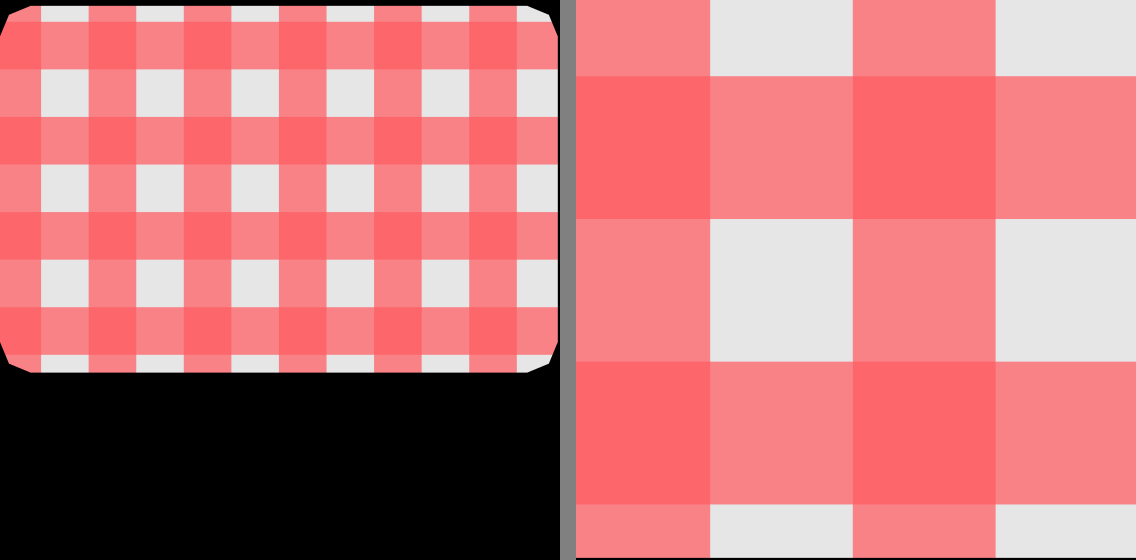
Left, the full canvas; right, a detail of the centre.
Write a Shadertoy shader that draws this pattern.

```glsl
// Red gingham cloth with bevelled corners on a black ground.
// Two sets of translucent stripes, across and down, are layered over pale grey;
// the darker squares come from blending where the stripes overlap.

const float STRIPE_PERIOD = 0.1699;
const float STRIPE_WIDTH = 0.0850;
const vec2 STRIPE_CENTER = vec2(0.2008, 0.4089);
const float STRIPE_OPACITY = 0.72;

const vec2 CLOTH_MIN = vec2(0.0, 0.3346);
const vec2 CLOTH_MAX = vec2(0.9961, 0.9896);
const float CORNER_RADIUS = 0.0547;

const vec3 GROUND = vec3(0.0);
const vec3 CLOTH = vec3(0.90);
const vec3 DYE = vec3(1.0, 0.36, 0.38);

// Coverage from a signed distance, softened over one pixel
float coverage(float dist, float pixel) {
    return clamp(0.5 - dist / pixel, 0.0, 1.0);
}

// Signed distance to the nearest of a row of equal stripes
float stripeDistance(float x, float center, float period, float width) {
    float offset = (fract((x - center) / period + 0.5) - 0.5) * period;
    return abs(offset) - 0.5 * width;
}

// Rectangle whose rounded corners are each cut as two straight facets
float facetedBox(vec2 p, vec2 halfSize, float radius) {
    vec2 q = abs(p) - halfSize + radius;
    float angle = radians(22.5);
    vec2 facet = vec2(cos(angle), sin(angle));
    float sides = max(q.x, q.y) - radius;
    float corner = max(dot(q, facet), dot(q, facet.yx)) - radius * facet.x;
    return max(sides, corner);
}

// Lay one translucent set of stripes over a colour
vec3 dyeStripes(vec3 color, float x, float center, float pixel) {
    float dist = stripeDistance(x, center, STRIPE_PERIOD, STRIPE_WIDTH);
    return mix(color, DYE, STRIPE_OPACITY * coverage(dist, pixel));
}

void mainImage(out vec4 fragColor, in vec2 fragCoord) {
    float pixel = 1.0 / iResolution.y;
    vec2 uv = fragCoord * pixel;

    // Woven checks
    vec3 cloth = dyeStripes(CLOTH, uv.x, STRIPE_CENTER.x, pixel);
    cloth = dyeStripes(cloth, uv.y, STRIPE_CENTER.y, pixel);

    // Cloth outline
    vec2 middle = 0.5 * (CLOTH_MIN + CLOTH_MAX);
    vec2 halfSize = 0.5 * (CLOTH_MAX - CLOTH_MIN);
    float outline = facetedBox(uv - middle, halfSize, CORNER_RADIUS);

    fragColor = vec4(mix(GROUND, cloth, coverage(outline, pixel)), 1.0);
}
```
